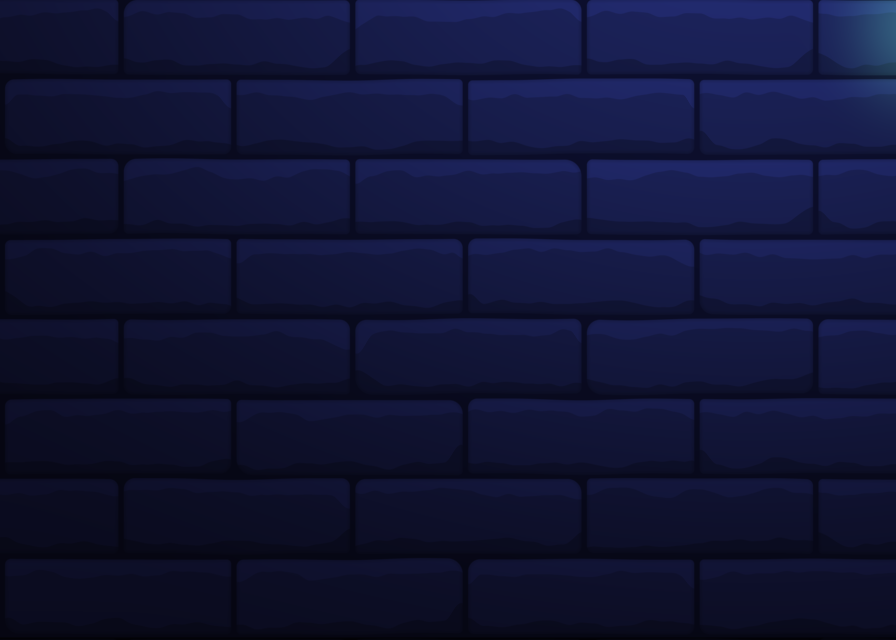
Give the GLSL for this texture, as a WebGL 1 fragment shader.

```glsl
precision highp float;
// Night-lit brick wall in running bond, with chipped bevels and a glow at the upper right.
uniform vec2 u_resolution;

// Lengths are in canvas heights.
const vec2 PITCH = vec2(0.3618, 0.1249);
const vec2 ORIGIN = vec2(0.0036, 0.0055);
const vec2 JOINT = vec2(0.0085, 0.0080);
const float ROW_SHIFT = 0.513;

const vec3 BODY_DIM = vec3(0.042, 0.046, 0.125);
const vec3 BODY_LIT = vec3(0.102, 0.128, 0.335);
const vec3 MORTAR_DIM = vec3(0.022, 0.024, 0.070);
const vec3 MORTAR_LIT = vec3(0.048, 0.058, 0.180);
const vec3 GLOW = vec3(0.10, 0.25, 0.16);

float hash(vec2 p) {
  return fract(sin(dot(p, vec2(127.1, 311.7))) * 43758.5453);
}

float noise(float x, float seed) {
  float cell = floor(x);
  float t = fract(x);
  t = t * t * (3.0 - 2.0 * t);
  return mix(hash(vec2(cell, seed)), hash(vec2(cell + 1.0, seed)), t);
}

// Uneven worn outline, from 0 to 1.
float wornEdge(float x, float seed) {
  return 0.68 * noise(x * 17.0, seed) + 0.32 * noise(x * 48.0, seed + 7.0);
}

// Extra wear at one end of a brick; the amount differs per end.
float endWear(float x, float halfWidth, float seed) {
  float amount = hash(vec2(sign(x), seed));
  float reach = mix(0.015, 0.05, hash(vec2(seed, sign(x))));
  return amount * amount * smoothstep(halfWidth - reach, halfWidth, abs(x));
}

// Rounded box whose four corners have different radii.
float brickDistance(vec2 q, vec2 halfSize, vec2 id) {
  float chance = hash(id * 1.7 + sign(q) * 0.31);
  float radius = 0.007 + 0.020 * pow(chance, 5.0);
  vec2 d = abs(q) - halfSize + radius;
  return length(max(d, 0.0)) + min(max(d.x, d.y), 0.0) - radius;
}

// Light falling off from the upper right.
float wallLight(vec2 uv) {
  float d = length((uv - vec2(0.84, 1.0)) * vec2(0.98, 0.92));
  return 1.0 - smoothstep(0.02, 1.12, d);
}

// Body with a pale upper bevel and a dark lower one.
vec3 brickColor(vec2 q, vec2 halfSize, vec2 id, float light, float soft) {
  float seed = floor(hash(id) * 97.0);
  float top = 0.011 + 0.024 * wornEdge(q.x + 3.0, seed)
            + 0.022 * endWear(q.x, halfSize.x, seed + 2.0);
  float base = 0.006 + 0.021 * wornEdge(q.x + 9.0, seed + 31.0)
             + 0.026 * endWear(q.x, halfSize.x, seed + 5.0);
  float upper = smoothstep(-soft, soft, q.y - halfSize.y + top);
  float lower = smoothstep(-soft, soft, base - halfSize.y - q.y);
  vec3 color = mix(BODY_DIM, BODY_LIT, light);
  color *= 0.96 + 0.08 * hash(id + 4.3);
  color *= 1.0 + 0.5 * q.y;
  color *= mix(1.0, 1.22, upper);
  return color * mix(1.0, 0.77, lower);
}

void main() {
  vec2 uv = gl_FragCoord.xy / u_resolution;
  vec2 p = gl_FragCoord.xy / u_resolution.y;
  float soft = 0.9 / u_resolution.y;

  // Brick layout
  vec2 grid = (p - ORIGIN) / PITCH;
  float row = floor(grid.y);
  grid.x -= ROW_SHIFT * mod(row, 2.0);
  vec2 id = floor(grid);
  vec2 q = (fract(grid) - 0.5) * PITCH;
  vec2 halfSize = 0.5 * (PITCH - JOINT);

  // Slightly bowed upper and lower edges
  float bow = noise(q.x * 9.0 + 20.0, hash(id + 2.6) * 50.0) - 0.5;
  vec2 bent = q + vec2(0.0, 0.0035 * bow);

  // Shading
  float light = wallLight(uv);
  vec3 mortar = mix(MORTAR_DIM, MORTAR_LIT, light);
  vec3 brick = brickColor(bent, halfSize, id, light, soft);
  float d = brickDistance(bent, halfSize, id);
  brick *= mix(0.88, 1.0, smoothstep(0.0, 0.007, -d));
  vec3 color = mix(brick, mortar, smoothstep(-soft, soft, d));

  // Corner glow and dark floor line
  float corner = 1.0 - smoothstep(0.0, 0.21, length((uv - vec2(1.02, 0.96)) * vec2(1.4, 0.8)));
  color += GLOW * corner * corner * (1.0 - 0.5 * smoothstep(-soft, soft, d));
  color *= mix(0.35, 1.0, smoothstep(0.004 - soft, 0.004 + soft, p.y));
  gl_FragColor = vec4(color, 1.0);
}
```
